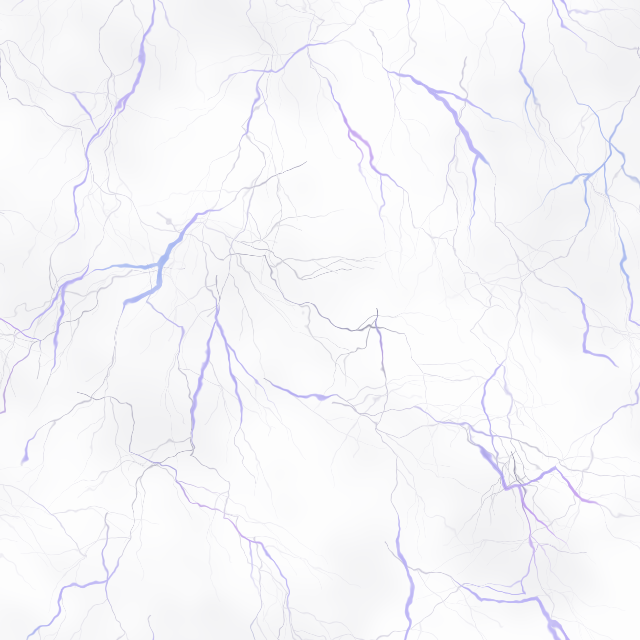
Reproduce this texture procedurally as a Shadertoy shader.

```glsl
// Branching lightning-like veins in periwinkle, blue and pink on hazy white.
// Each bolt is a height curve over its own axis, with side twigs repeated in
// cells along it; the plane is warped by noise so that all strokes turn jagged.

const float BOLT_LENGTH = 0.66;
const float TWIG_SPACING = 0.08;
const float TWIG_LENGTH = 0.165;

vec4 hash4(vec2 p) {
    vec4 q = fract(p.xyxy * vec4(0.1031, 0.1030, 0.0973, 0.1099));
    q += dot(q, q.wzxy + 33.33);
    return fract((q.xxyz + q.yzzw) * q.zywx);
}

float hash(vec2 p) {
    vec3 q = fract(p.xyx * 0.1031);
    q += dot(q, q.yzx + 33.33);
    return fract((q.x + q.y) * q.z);
}

float noise(vec2 p) {
    vec2 cell = floor(p), f = fract(p);
    f = f * f * (3.0 - 2.0 * f);
    return mix(mix(hash(cell), hash(cell + vec2(1, 0)), f.x),
               mix(hash(cell + vec2(0, 1)), hash(cell + vec2(1, 1)), f.x), f.y);
}

// Displacement that roughens smooth strokes
vec2 jag(vec2 p) {
    vec2 shift = vec2(0);
    float scale = 24.0;
    for (int i = 0; i < 3; i++) {
        vec2 q = mat2(0.8, 0.6, -0.6, 0.8) * p * scale + 30.0;
        shift += (vec2(noise(q), noise(q + 90.0)) - 0.5) * 0.46 / scale;
        scale *= 2.3;
    }
    return shift;
}

// Stroke along the x axis: ink.x is the coloured vein, ink.y the hairline
void stroke(inout vec2 ink, vec2 q, float len, float width, float hairAlpha) {
    float d = length(vec2(q.x - clamp(q.x, 0.0, len), q.y));
    float vein = (1.0 - smoothstep(width - 0.0012, width + 0.0012, d)) * smoothstep(0.0003, 0.0014, width);
    float hair = (1.0 - smoothstep(-0.0004, 0.0017, d)) * hairAlpha;
    ink = max(ink, vec2(vein, hair));
}

// Zigzag height of a bolt above its axis
float path(float s, float id, float bend) {
    float c = s / 0.06, k = floor(c);
    float zigzag = mix(hash(vec2(k + 20.0, id)), hash(vec2(k + 21.0, id)), fract(c)) - 0.5;
    return bend * s * (BOLT_LENGTH - s) + 0.06 * zigzag;
}

// Half width of a bolt, swelling and thinning along it
float girth(float s, float power, float phase) {
    float taper = clamp(4.0 * s * (BOLT_LENGTH - s) / (BOLT_LENGTH * BOLT_LENGTH), 0.0, 1.0);
    return power * sqrt(taper) * smoothstep(-0.4, 0.8, sin(s * 14.0 + phase));
}

// One bolt with its twigs, repeated across the canvas edges
void bolt(inout vec2 ink, vec2 p, float id) {
    vec4 r = hash4(vec2(id, 13.0));
    vec2 middle = id * vec2(0.755, 0.570) + 0.16 * r.xy;
    float lean = r.z - 0.5;
    float aim = -1.57 + 5.6 * lean * abs(lean);
    vec2 axis = vec2(cos(aim), sin(aim));
    p = fract(p - middle + 0.5) - 0.5;
    float s = dot(p, axis) + BOLT_LENGTH * 0.5;
    float n = dot(p, vec2(-axis.y, axis.x));
    if (abs(n) > 0.28 || s < -0.02 || s > BOLT_LENGTH + 0.14) return;

    float bend = (r.w - 0.5) * 1.4;
    float power = 0.0043 * mix(0.1, 1.0, r.x);
    float phase = 6.28 * r.y;
    float height = n - path(s, id, bend);
    if (abs(height) > 0.2) return;
    stroke(ink, vec2(s, height * 0.9), BOLT_LENGTH, girth(s, power, phase), 0.9 - 0.6 * s);

    // Twigs rooted in this cell and the two before it
    for (int j = 0; j < 3; j++) {
        float cell = floor(s / TWIG_SPACING) - float(j);
        vec4 t = hash4(vec2(cell + 40.0, id * 3.0 + 7.0));
        float root = (cell + 0.9 * t.w) * TWIG_SPACING;
        if (root < 0.0 || root > BOLT_LENGTH || t.x > 0.9) continue;
        vec2 q = vec2(s - root, n - path(root, id, bend));
        q.y *= t.y < 0.5 ? -1.0 : 1.0;
        float fork = 0.45 + 0.6 * t.z;
        vec2 dir = vec2(cos(fork), sin(fork));
        q = vec2(dot(q, dir), dot(q, vec2(-dir.y, dir.x)));
        float along = clamp(q.x, 0.0, TWIG_LENGTH);
        q.y += (0.3 + t.w) * 2.2 * along * along;
        float fade = 1.0 - along / TWIG_LENGTH;
        float share = t.x > 0.5 ? 0.85 : 0.0;
        stroke(ink, q, TWIG_LENGTH, share * fade * girth(root, power, phase), 0.12 + 0.36 * fade);
        vec2 spur = q - vec2(0.06, 0.0);
        spur = vec2(0.8 * spur.x - 0.6 * spur.y, 0.6 * spur.x + 0.8 * spur.y);
        stroke(ink, spur, 0.05, 0.0, 0.2);
    }
}

void mainImage(out vec4 fragColor, in vec2 fragCoord) {
    vec2 uv = fragCoord / iResolution.xy;

    // Veins and hairlines
    vec2 ink = vec2(0);
    vec2 p = uv + jag(uv);
    for (int i = 1; i <= 22; i++) bolt(ink, p, float(i));

    // White ground with faint grey haze
    vec2 drift = mat2(0.8, 0.6, -0.6, 0.8) * uv;
    float cloud = 0.5 * noise(drift * 5.0 + 31.0) + 0.3 * noise(uv * 9.0 + 7.0) + 0.2 * noise(drift * 21.0 + 3.0);
    vec3 color = mix(vec3(0.992, 0.992, 0.994), vec3(0.942, 0.942, 0.95), smoothstep(0.34, 0.88, cloud));

    // Vein tint drifts from pink through violet to blue
    float hue = noise(uv * 5.0 + 12.0);
    vec3 tint = mix(vec3(0.80, 0.67, 0.95), vec3(0.74, 0.71, 0.97), smoothstep(0.08, 0.26, hue));
    tint = mix(tint, vec3(0.67, 0.74, 0.95), smoothstep(0.74, 0.92, hue));
    float grain = 0.78 + 0.27 * noise(uv * 70.0 + 5.0);
    color = mix(color, tint, ink.x * grain);

    // Hairlines, darker in a few patches
    float dark = smoothstep(0.52, 0.78, noise(uv * 4.0 + 77.0));
    vec3 hairColor = mix(vec3(0.64, 0.62, 0.74), vec3(0.22, 0.21, 0.36), dark);
    float fade = mix(0.35, 0.85, noise(uv * 9.0 + 140.0));
    color = mix(color, hairColor, ink.y * fade * (1.0 - 0.7 * ink.x));

    fragColor = vec4(color, 1.0);
}
```
